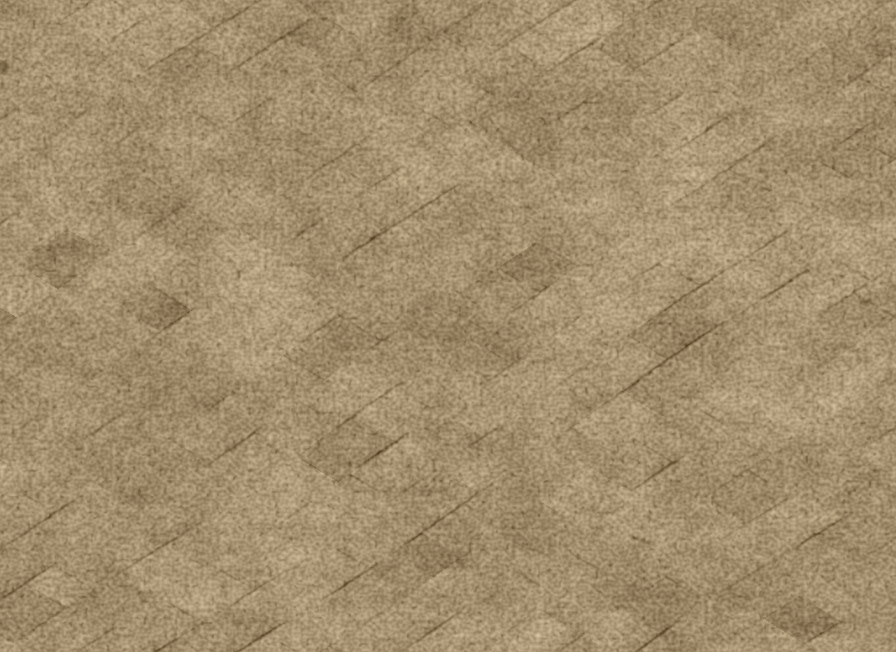
A WebGL 1 fragment shader for this texture:

```glsl
precision highp float;
// Weathered sandstone paving seen at a slant: rows of uneven slabs climb to the right.
// A skewed lattice gives the slabs; hashes vary their length, tone and joints, and
// layers of gradient noise add warping, mottling, grain and pits.

uniform vec2 u_resolution;

#define STONE vec3(0.652, 0.572, 0.442)
#define TINT vec3(1.03, 1.0, 0.98)
#define CELL 0.061
#define SLOPE_UP 0.60
#define SLOPE_DOWN 0.67
#define JOINT_WIDTH 0.0016
#define JOINT_DEPTH 0.17
#define TONE_RANGE 0.055
#define MOTTLE 0.055
#define GRAIN 0.14
#define PIT_DEPTH 0.09

float hash(vec2 p) {
  vec3 q = fract(p.xyx * vec3(0.1031, 0.1030, 0.0973));
  q += dot(q, q.yzx + 33.33);
  return fract((q.x + q.y) * q.z);
}

float cornerSlope(vec2 cell, vec2 offset) {
  float angle = 6.2832 * hash(cell);
  return dot(vec2(cos(angle), sin(angle)), offset);
}

float gradientNoise(vec2 p) {
  vec2 i = floor(p), f = p - i;
  vec2 w = f * f * f * (f * (f * 6.0 - 15.0) + 10.0);
  vec2 e = vec2(1.0, 0.0);
  float low = mix(cornerSlope(i, f), cornerSlope(i + e, f - e), w.x);
  float high = mix(cornerSlope(i + e.yx, f - e.yx), cornerSlope(i + 1.0, f - 1.0), w.x);
  return mix(low, high, w.y);
}

// Uneven position of a cross joint within its row
float jointPosition(float index, float row) {
  return index + 0.45 * hash(vec2(index, row) + 40.0);
}

// Some cross joints are open, others are filled with dust
float jointStrength(float index, float row) {
  return smoothstep(0.3, 1.0, hash(vec2(index + 90.0, row + 15.0)));
}

float lineMask(float d, float halfWidth) {
  float blur = 0.8 / u_resolution.y + 0.0006;
  return 1.0 - smoothstep(halfWidth - blur, halfWidth + blur, abs(d));
}

void main() {
  vec2 uv = gl_FragCoord.xy / u_resolution.y;

  // Skewed lattice, gently warped so that the rows wander
  vec2 warp = vec2(gradientNoise(uv * 2.3 + 7.0), gradientNoise(uv * 2.3 + 31.0));
  vec2 p = uv + 0.016 * warp;
  vec2 lattice = vec2(p.x + p.y / SLOPE_UP, p.x - p.y / SLOPE_DOWN) * 0.5 / CELL + 50.0;
  float row = floor(lattice.y);
  float slabLength = mix(1.0, 1.65, hash(vec2(row, 3.0)));
  float along = lattice.x / slabLength + 7.0 * hash(vec2(row, 8.0));
  float slab = floor(along);
  if (along < jointPosition(slab, row)) slab -= 1.0;

  // Distances to the joints, with chipped edges
  float chip = 0.0018 * gradientNoise(uv * 65.0);
  float unit = slabLength * CELL;
  float startGap = (along - jointPosition(slab, row)) * unit;
  float endGap = (jointPosition(slab + 1.0, row) - along) * unit;
  float rowJoint = floor(lattice.y + 0.5);
  float rowGap = (lattice.y - rowJoint) * CELL + chip;

  // Joints fade in and out along their length
  float open = smoothstep(-0.08, 0.42, gradientNoise(vec2(lattice.x * 0.55, rowJoint * 17.37)));
  open *= 0.45 + 0.55 * hash(vec2(rowJoint, 61.0));
  float broken = smoothstep(-0.3, 0.3, gradientNoise(uv * 24.0 + 11.0));
  float startOpen = jointStrength(slab, row) * broken;
  float endOpen = jointStrength(slab + 1.0, row) * broken;
  float joint = max(lineMask(rowGap, JOINT_WIDTH) * open,
    0.6 * max(lineMask(startGap + chip, JOINT_WIDTH) * startOpen,
              lineMask(endGap + chip, JOINT_WIDTH) * endOpen));
  float shade = exp(-abs(rowGap) / 0.006) * open
    + 0.6 * exp(-startGap / 0.006) * startOpen;
  float lip = lineMask(rowGap - 0.0048, 0.0014) * open;

  // Tone of each slab: mostly close to the stone, a few clearly darker
  float tone = (hash(vec2(slab, row) + 5.0) - 0.5) * TONE_RANGE;
  tone -= TONE_RANGE * smoothstep(0.82, 0.97, hash(vec2(slab, row) + 70.0));
  tone *= 0.85 + 1.2 * gradientNoise(uv * 14.0 + 3.0);

  // Mottling, grain and pits
  float mottle = 0.9 * gradientNoise(uv * 3.5 + 13.0) + gradientNoise(uv * 9.0 + 21.0)
    + gradientNoise(uv * vec2(22.0, 30.0)) + 0.8 * gradientNoise(uv * vec2(45.0, 62.0));
  float grain = 0.55 * gradientNoise(uv * 95.0 + 17.0)
    + gradientNoise(uv * vec2(163.0, 181.0) + 29.0);
  float pits = smoothstep(0.2, 0.55, gradientNoise(uv * 124.0 + 43.0));

  // Two small dark stains near the side edges
  float leftStain = length((uv - vec2(0.004, 0.898)) * vec2(1.0, 1.4));
  float rightStain = length((uv - vec2(1.326, 0.537)) * vec2(0.8, 1.6));
  float stain = 1.0 - smoothstep(0.006, 0.019, min(leftStain, rightStain + 0.006) + 3.0 * chip);

  float value = tone + MOTTLE * mottle + GRAIN * grain - PIT_DEPTH * pits;
  value += 0.035 * lip - 0.035 * shade - JOINT_DEPTH * joint - 0.16 * stain;
  gl_FragColor = vec4(clamp(STONE + TINT * value, 0.0, 1.0), 1.0);
}
```
